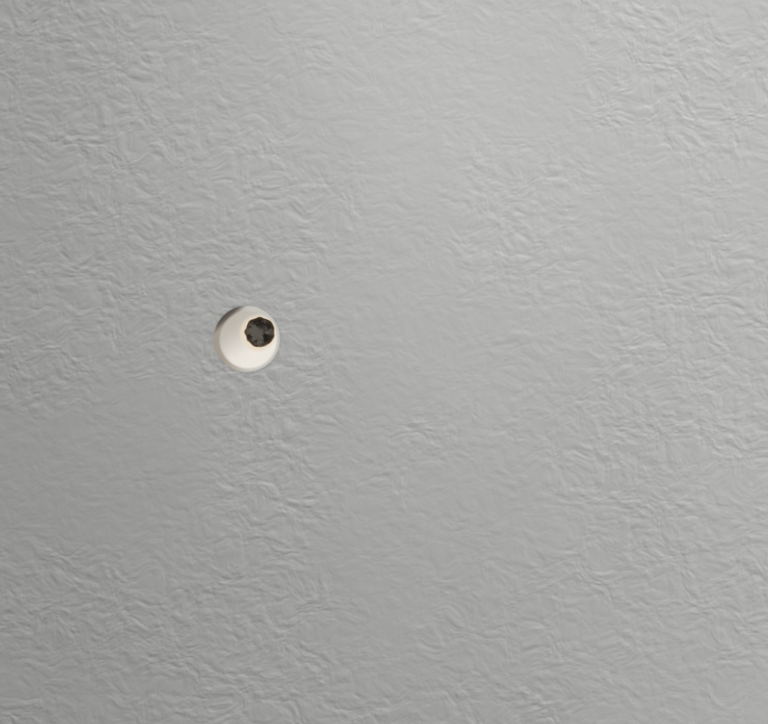
Write a Shadertoy shader that draws this texture.

```glsl
float hash(vec2 p) {
    vec3 q = fract(vec3(p.xyx) * 0.1031);
    q += dot(q, q.yzx + 33.33);
    return fract((q.x + q.y) * q.z);
}

float valueNoise(vec2 p) {
    vec2 cell = floor(p), f = fract(p);
    f = f * f * f * (f * (f * 6.0 - 15.0) + 10.0);
    float low = mix(hash(cell), hash(cell + vec2(1, 0)), f.x);
    float high = mix(hash(cell + vec2(0, 1)), hash(cell + vec2(1, 1)), f.x);
    return mix(low, high, f.y);
}

float fbm(vec2 p, int octaves) {
    float sum = 0.0, weight = 0.5;
    for (int i = 0; i < octaves; i++) {
        sum += weight * valueNoise(p);
        p = mat2(1.6, 1.2, -1.2, 1.6) * p + 17.3;
        weight *= 0.5;
    }
    return sum;
}

// Creased plaster height, warped so the folds wander
float plasterHeight(vec2 p) {
    vec2 warp = vec2(valueNoise(p * 28.0), valueNoise(p * 28.0 + 41.0)) - 0.5;
    vec2 q = p + warp * 0.018;
    float creases = abs(fbm(q * vec2(42.0, 62.0), 3) - 0.44);
    return creases + 0.65 * fbm(q * vec2(85.0, 105.0) + 9.0, 3);
}

// Directional slope of the relief, lit from above
float plasterRelief(vec2 p, vec2 lightDir) {
    vec2 stepSize = lightDir * 0.0016;
    float slope = plasterHeight(p - stepSize) - plasterHeight(p + stepSize);
    float patches = smoothstep(0.28, 0.62, fbm(p * 5.5 + 3.0, 3));
    return clamp(slope, -0.3, 0.3) * mix(0.09, 0.24, patches);
}

// Broad light falling from the upper right
float wallShade(vec2 uv) {
    float bottom = mix(0.56, 0.665, uv.x);
    float top = mix(0.605, 0.74, smoothstep(-0.12, 0.62, uv.x));
    return mix(bottom, top, smoothstep(-0.1, 1.05, uv.y));
}

float disc(vec2 p, vec2 center, float radius, float blur) {
    return 1.0 - smoothstep(-blur, blur, length(p - center) - radius);
}

// Recessed pale bowl with an off-centre dark bore
vec3 addSocket(vec3 wall, vec2 p, vec2 center, float radius, float edge) {
    vec2 d = (p - center) / radius;
    vec2 boreCenter = center + radius * vec2(0.39, 0.21);
    float boreRadius = radius * 0.44;
    float upperLeft = dot(d, normalize(vec2(-0.65, 0.76)));
    vec3 color = wall;

    // Soft shadow and raised rim
    color *= 1.0 - 0.07 * disc(p, center, radius * 1.03, 0.005);
    vec3 rim = mix(vec3(0.78, 0.77, 0.74), vec3(0.64, 0.60, 0.55), smoothstep(0.2, -0.9, d.x));
    rim = mix(rim, vec3(0.34, 0.32, 0.29), smoothstep(0.72, 0.95, upperLeft));
    color = mix(color, rim, disc(p, center, radius, edge));

    // Bowl shading, brightest toward the lower side
    float bowlLight = smoothstep(0.75, -0.45, upperLeft);
    vec3 bowl = mix(vec3(0.74, 0.72, 0.68), vec3(0.92, 0.90, 0.87), bowlLight);
    bowl += 0.025 * (fbm(d * 4.0 + 7.0, 3) - 0.45);
    vec2 bowlCenter = center + radius * vec2(0.04, -0.03);
    color = mix(color, bowl, disc(p, bowlCenter, radius * 0.87, edge * 1.6));

    // Warm lip around the bore
    float lip = disc(p, boreCenter - radius * vec2(0.05, 0.04), boreRadius * 1.24, 0.003);
    color = mix(color, vec3(0.91, 0.85, 0.76), lip * 0.8);

    // Mottled bore with a brown edge
    vec2 b = (p - boreCenter) / boreRadius;
    float mottled = fbm(b * 2.2 + 12.0, 3);
    vec3 bore = mix(vec3(0.13, 0.12, 0.11), vec3(0.36, 0.34, 0.31), smoothstep(0.25, 0.65, mottled));
    bore = mix(bore, vec3(0.30, 0.23, 0.15), 0.6 * smoothstep(0.7, 1.0, length(b)));
    float wobble = boreRadius * (1.0 + 0.12 * (valueNoise(b * 3.0) - 0.5));
    return mix(color, bore, disc(p, boreCenter, wobble, edge));
}

void mainImage(out vec4 fragColor, in vec2 fragCoord) {
    vec2 uv = fragCoord / iResolution.xy;
    vec2 p = fragCoord / iResolution.y;
    float edge = max(0.0016, 1.0 / iResolution.y);

    float shade = wallShade(uv);
    shade += plasterRelief(p, normalize(vec2(0.45, 0.9)));
    shade += 0.018 * (fbm(p * 9.0 + 5.0, 3) - 0.44);
    vec3 wall = shade * vec3(1.003, 1.002, 0.995);

    vec3 color = addSocket(wall, p, vec2(0.341, 0.532), 0.0455, edge);
    fragColor = vec4(clamp(color, 0.0, 1.0), 1.0);
}
```
